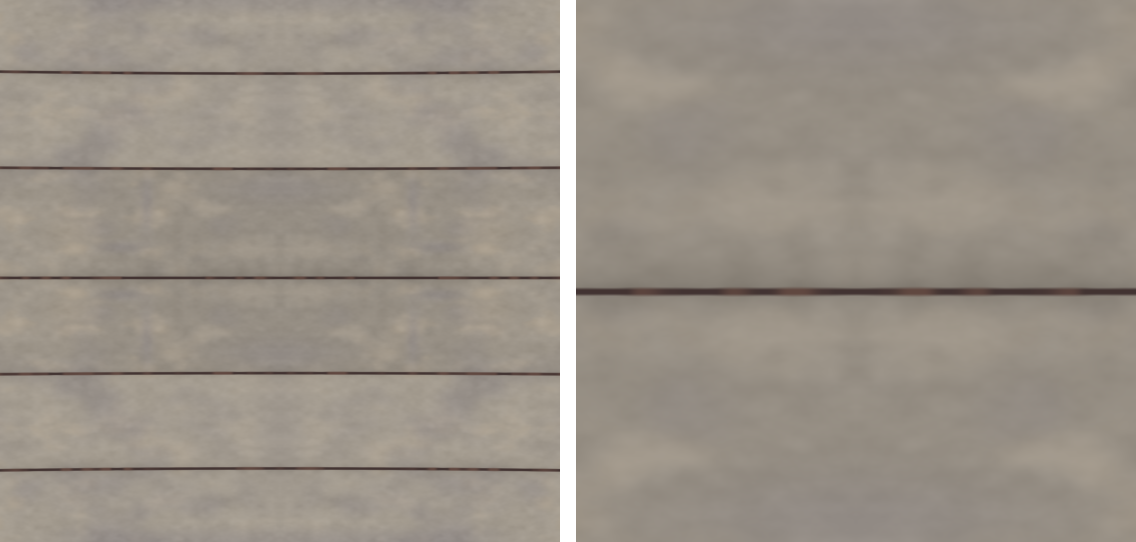
Left: the whole. Right: its middle third, enlarged.
A Shadertoy shader for this texture:

```glsl
// Six weathered grey-beige boards with thin dark seams, mirrored about both axes.

const vec3 PALE_WOOD  = vec3(0.648, 0.616, 0.568);
const vec3 GREY_WOOD  = vec3(0.588, 0.558, 0.516);
const vec3 TAN_STAIN  = vec3(0.685, 0.632, 0.555);
const vec3 COOL_STAIN = vec3(0.550, 0.525, 0.520);
const vec3 SEAM_DARK  = vec3(0.245, 0.185, 0.180);
const vec3 SEAM_BROWN = vec3(0.370, 0.270, 0.240);

float hash(vec2 p) {
    p = fract(p * vec2(0.1031, 0.1173));
    p += dot(p, p.yx + 33.33);
    return fract((p.x + p.y) * p.x * 7.31);
}

float valueNoise(vec2 p) {
    vec2 cell = floor(p), f = fract(p);
    f = f * f * (3.0 - 2.0 * f);
    vec2 e = vec2(0.0, 1.0);
    return mix(mix(hash(cell), hash(cell + e.yx), f.x),
               mix(hash(cell + e.xy), hash(cell + e.yy), f.x), f.y);
}

float fbm(vec2 p) {
    float sum = 0.0, gain = 0.5;
    for (int i = 0; i < 4; i++) {
        sum += gain * valueNoise(p);
        p = mat2(1.6, 0.6, -0.6, 1.6) * p + 7.3;
        gain *= 0.5;
    }
    return sum / 0.9375;
}

// Soft elliptical spot, 1 at its centre
float blot(vec2 p, vec2 centre, vec2 radius) {
    vec2 q = (p - centre) / radius;
    return exp(-dot(q, q));
}

// Signed heights above the three seams: outer, inner and middle
vec3 seamOffsets(vec2 m, float y) {
    float bow = 4.0 * m.x * m.x;
    return vec3(m.y - 0.3643 - 0.0035 * bow,
                m.y - 0.1885 - 0.0020 * bow,
                y + 0.0128);
}

// Board colour with stains and fine grain; m is the mirrored position
vec3 boardColor(vec2 m, float innerSeam) {
    float inner = 1.0 - smoothstep(-0.003, 0.003, innerSeam);
    float broad = fbm(m * vec2(9.0, 12.0) + 3.0);
    float cloud = fbm(m * vec2(17.0, 28.0) + 19.0);
    float grain = fbm(m * vec2(60.0, 95.0) + 41.0);

    float greyness = inner * (1.0 - 0.55 * smoothstep(0.22, 0.42, m.x));
    vec3 col = mix(PALE_WOOD, GREY_WOOD, greyness);

    // Tan and cool clouds, stronger toward the sides
    float side = mix(0.35, 1.0, smoothstep(0.05, 0.3, m.x));
    col = mix(col, TAN_STAIN, 0.55 * side * smoothstep(0.48, 0.80, cloud));
    col = mix(col, COOL_STAIN, 0.55 * smoothstep(0.50, 0.85, broad));

    // Marks on the inner boards
    float tan1 = blot(m, vec2(0.37, 0.075), vec2(0.045, 0.045));
    float tan2 = blot(m, vec2(0.205, 0.13), vec2(0.025, 0.04));
    float streak = blot(m, vec2(0.238, 0.125), vec2(0.012, 0.055));
    float smudge = blot(m, vec2(0.285, 0.044), vec2(0.040, 0.011));
    float haze = blot(m, vec2(0.0, 0.153), vec2(0.10, 0.028));
    col = mix(col, TAN_STAIN, inner * (0.35 * tan1 + 0.22 * tan2));
    col = mix(col, COOL_STAIN, inner * min(0.55 * streak + 0.6 * smudge + 0.5 * haze, 1.0));

    // Cool bands on the axis and along the outer border
    float axis = blot(m, vec2(0.0, 0.30), vec2(0.045, 0.12));
    float border = smoothstep(0.46, 0.50, m.y) * (1.0 - smoothstep(0.25, 0.5, m.x));
    col = mix(col, COOL_STAIN, 0.28 * axis + 0.5 * border);

    return col + 0.055 * (grain - 0.5) + 0.05 * (cloud - 0.5);
}

void mainImage(out vec4 fragColor, in vec2 fragCoord) {
    vec2 p = fragCoord / iResolution.xy - 0.5;
    vec2 m = abs(p);
    float pixel = 1.0 / iResolution.y;

    vec3 offsets = seamOffsets(m, p.y);
    vec3 dist = abs(offsets);
    float seam = min(dist.x, min(dist.y, dist.z));
    vec3 col = boardColor(m, offsets.y);

    // Soft grime beside each seam, wider above the middle one
    float grime = exp(-seam / 0.007);
    float shade = smoothstep(0.0, 0.002, offsets.z) * exp(-dist.z / 0.010);
    col *= 1.0 - 0.10 * grime - 0.07 * shade;

    // Dark seam with brown flecks and slightly uneven width
    float wear = valueNoise(vec2(m.x * 55.0, floor(m.y * 6.0) * 9.0));
    float halfWidth = 0.0026 + 0.0008 * wear;
    float line = 1.0 - smoothstep(0.0008, halfWidth + 0.6 * pixel, seam);
    vec3 seamColor = mix(SEAM_DARK, SEAM_BROWN, smoothstep(0.35, 0.9, wear));
    col = mix(col, seamColor, 0.95 * line);

    fragColor = vec4(clamp(col, 0.0, 1.0), 1.0);
}
```
